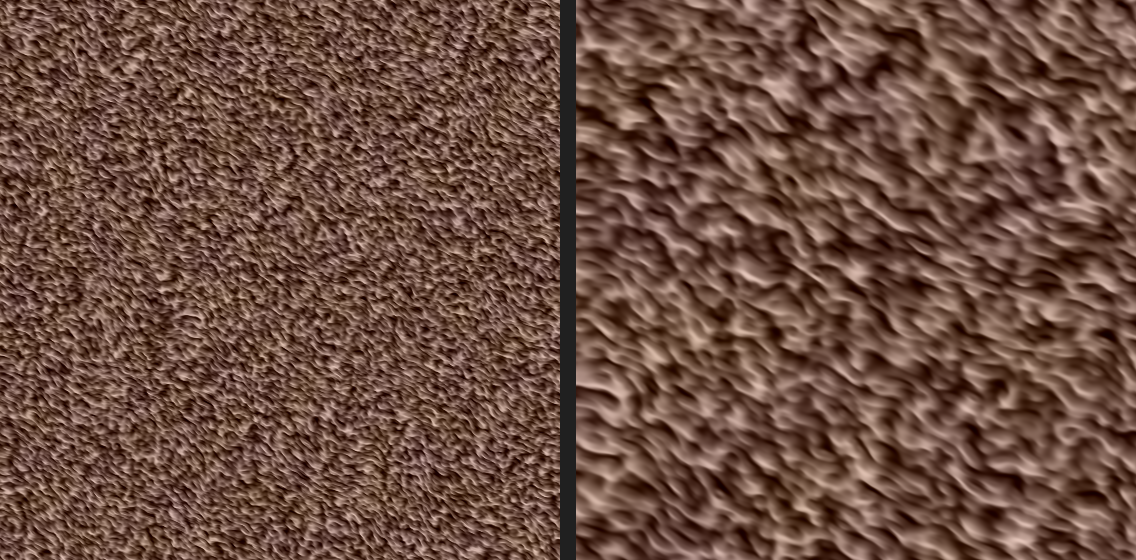
Left: the whole. Right: its middle third, enlarged.
Write a Shadertoy shader that draws this texture.

```glsl
const vec3  MEAN_BROWN   = vec3(0.430, 0.310, 0.260);
const vec3  OCHRE_TINT   = vec3(0.002, 0.003, -0.007);
const float CONTRAST     = 0.178;   // tone to brightness
const float TONE_LIMIT   = 2.6;     // soft limit of shadows and lights
const float TONE_SKEW    = 0.06;    // longer lights, shorter shadows
const float NOISE_SPREAD = 0.216;   // standard deviation of gradientNoise
const float NAP_ANGLE    = -0.56;   // fibres fall towards the right
const float ANGLE_SPREAD = 0.30;    // turn between fibre layers
const vec2  FIBRE_FREQ   = vec2(25.0, 56.0);  // along and across a fibre
const float LAYER_SCALE  = 1.55;
const int   LAYERS       = 4;
const vec4  LAYER_WEIGHT = vec4(0.22, 0.72, 0.95, 0.80);
const float STEEPNESS    = 0.0008;  // lean of the fibre edges
const float SWIRL_FREQ   = 7.0;
const float SWIRL_SIZE   = 0.018;
const float KINK_FREQ    = 38.0;
const float KINK_SIZE    = 0.004;
const float PATCH_FREQ   = 13.0;
const float PATCH_WEIGHT = 0.11;
const float TINT_FREQ    = 14.0;

// Random unit gradient for a lattice cell
vec2 cellGradient(vec2 cell) {
    uvec2 q = uvec2(ivec2(cell)) * uvec2(1597334673u, 3812015801u);
    uint h = q.x ^ q.y;
    h = (h ^ (h >> 16)) * 2246822519u;
    h = (h ^ (h >> 13)) * 3266489917u;
    h ^= h >> 16;
    float angle = float(h & 65535u) / 65536.0 * 6.28318;
    return vec2(cos(angle), sin(angle));
}

float gradientNoise(vec2 p) {
    vec2 cell = floor(p);
    vec2 f = p - cell;
    vec2 u = f * f * f * (f * (f * 6.0 - 15.0) + 10.0);
    vec2 e = vec2(1.0, 0.0);
    float a = dot(cellGradient(cell), f);
    float b = dot(cellGradient(cell + e.xy), f - e.xy);
    float c = dot(cellGradient(cell + e.yx), f - e.yx);
    float d = dot(cellGradient(cell + e.xx), f - e.xx);
    return mix(mix(a, b, u.x), mix(c, d, u.x), u.y);
}

vec2 noisePair(vec2 p) {
    return vec2(gradientNoise(p), gradientNoise(p + vec2(71.3, 38.7)));
}

// Coordinates along and across a direction
vec2 alignTo(vec2 p, float angle) {
    float c = cos(angle), s = sin(angle);
    return vec2(c * p.x + s * p.y, c * p.y - s * p.x);
}

// Crossed layers of stretched noise, scaled to unit spread
float fibres(vec2 p) {
    float sum = 0.0, power = 0.0;
    vec2 freq = FIBRE_FREQ;
    for (int i = 0; i < LAYERS; i++) {
        float turn = ANGLE_SPREAD * (mod(float(i), 2.0) - 0.5);
        vec2 q = alignTo(p, NAP_ANGLE + turn) * freq;
        float weight = LAYER_WEIGHT[i];
        sum += weight * gradientNoise(q + float(i) * vec2(19.7, 43.1));
        power += weight * weight;
        freq *= LAYER_SCALE;
    }
    return sum / (NOISE_SPREAD * sqrt(power));
}

void mainImage(out vec4 fragColor, in vec2 fragCoord) {
    vec2 uv = fragCoord / iResolution.y;

    // Bend the nap with broad swirls and short kinks
    vec2 p = uv + SWIRL_SIZE * noisePair(uv * SWIRL_FREQ);
    p += KINK_SIZE * noisePair(uv * KINK_FREQ + 13.0);

    // Lean the fibres so that one edge is crisper
    vec2 acrossNap = vec2(-sin(NAP_ANGLE), cos(NAP_ANGLE));
    p += STEEPNESS * fibres(p) * acrossNap;

    // Fibres over faint worn patches, with softened extremes
    float worn = gradientNoise(uv * PATCH_FREQ + 57.0) / NOISE_SPREAD;
    float tone = fibres(p) + PATCH_WEIGHT * worn;
    tone = TONE_LIMIT * tanh(tone / TONE_LIMIT);
    tone += TONE_SKEW * (tone * tone - 1.0);

    // Brown ramp with a slight drift of hue
    float tint = gradientNoise(uv * TINT_FREQ + 91.0) / NOISE_SPREAD;
    vec3 color = MEAN_BROWN + CONTRAST * tone + OCHRE_TINT * tint;
    fragColor = vec4(clamp(color, 0.0, 1.0), 1.0);
}
```
